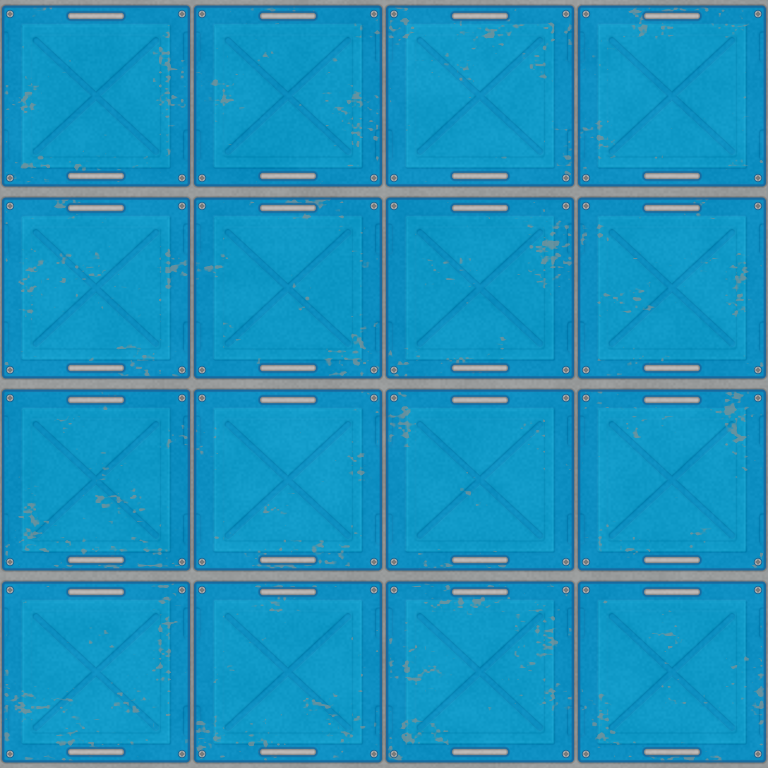
Reproduce this pattern procedurally as a WebGL 1 fragment shader.

```glsl
precision highp float;
// Worn blue plastic crate panels with crossed ribs, slots and screws, in a grey frame.
uniform vec2 u_resolution;

#define REPEATS 4.0
#define CELL 192.0                 // length units across one repeat
#define PANEL vec2(94.0, 90.5)     // half sizes, in cell units
#define PLATE vec2(74.5, 72.0)
#define INSET vec2(64.5, 61.0)
#define RIB_END vec2(60.0, 55.5)
#define BLUE vec3(0.06, 0.60, 0.78)
#define RIM_BLUE vec3(0.05, 0.56, 0.76)
#define DARK_BLUE vec3(0.10, 0.40, 0.61)
#define GREY vec3(0.60, 0.61, 0.61)
#define PALE vec3(0.74, 0.72, 0.71)
#define WEAR 0.84                  // lower wears more

float hash(vec2 p) {
  vec3 h = fract(p.xyx * 0.1031);
  h += dot(h, h.yzx + 33.33);
  return fract((h.x + h.y) * h.z);
}

// Value noise that wraps over the canvas; freq holds whole numbers.
float noise(vec2 uv, vec2 freq) {
  vec2 p = uv * freq;
  vec2 i = floor(p);
  vec2 f = fract(p);
  f = f * f * (3.0 - 2.0 * f);
  vec2 a = mod(i, freq);
  vec2 b = mod(i + 1.0, freq);
  return mix(mix(hash(a), hash(vec2(b.x, a.y)), f.x),
             mix(hash(vec2(a.x, b.y)), hash(b), f.x), f.y);
}

float roundBox(vec2 p, vec2 halfSize, float radius) {
  vec2 q = abs(p) - halfSize + radius;
  return length(max(q, 0.0)) + min(max(q.x, q.y), 0.0) - radius;
}

float ribs(vec2 p) {
  vec2 q = abs(p);
  float t = clamp(dot(q, RIB_END) / dot(RIB_END, RIB_END), 0.0, 1.0);
  return length(q - RIB_END * t) - 3.0;
}

float notch(vec2 p) {
  return roundBox(abs(p) - vec2(94.0, 49.0), vec2(6.5, 15.0), 3.0);
}

float cover(float d, float soft) {
  return 1.0 - smoothstep(-soft, soft, d);
}

// Raised plate and inset, with ribs and notches pressed in.
float relief(vec2 p, float soft) {
  return cover(roundBox(p, PLATE, 2.0), soft)
       + 0.6 * cover(roundBox(p, INSET, 3.0), soft)
       - 0.8 * cover(ribs(p), soft)
       - 0.7 * cover(notch(p), soft);
}

void main() {
  vec2 uv = gl_FragCoord.xy / u_resolution;
  vec2 p = (fract(uv * REPEATS) - 0.5) * CELL;
  vec2 q = abs(p);
  vec2 id = floor(uv * REPEATS);
  float aa = 0.6 * REPEATS * CELL / min(u_resolution.x, u_resolution.y);

  float panel = roundBox(p, PANEL, 4.0);
  float plate = roundBox(p, PLATE, 2.0);
  float inset = roundBox(p, INSET, 3.0);
  float rib = ribs(p);
  float grain = noise(uv, vec2(320.0)) - 0.5;
  float cloud = noise(uv, vec2(28.0)) - 0.5;

  // Plastic surface, lit from above left
  vec3 col = mix(RIM_BLUE, BLUE, cover(plate, aa));
  col = mix(col, RIM_BLUE, 0.75 * cover(rib, aa));
  vec2 toLight = vec2(-0.5, 0.8);
  float slope = relief(p - toLight, aa + 0.4) - relief(p + toLight, aa + 0.4);
  col += 0.035 * slope;
  float outline = exp(-abs(plate)) + 0.5 * exp(-abs(inset)) + 1.1 * exp(-abs(rib))
                + 1.2 * exp(-abs(notch(p)));
  col -= vec3(0.012, 0.045, 0.045) * outline;
  col += vec3(0.03, 0.035, 0.03) * exp(-abs(plate + 2.0));
  col += 0.03 * grain + 0.025 * cloud + 0.015 * (hash(id + 7.0) - 0.5);

  // Scratches and chips gather along the edges
  float chips = 0.6 * noise(uv, vec2(110.0, 190.0)) + 0.4 * noise(uv, vec2(240.0, 330.0));
  float edges = max(exp(-abs(plate + 2.0) / 5.0),
                max(0.8 * exp(-abs(inset) / 4.0), 0.8 * exp(-abs(panel + 5.0) / 3.0)));
  float score = 0.6 * chips + 0.45 * noise(uv, vec2(23.0)) + 0.14 * edges;
  float worn = smoothstep(WEAR - 0.05, WEAR + 0.06, score);
  col = mix(col, vec3(0.50, 0.57, 0.58), 0.75 * worn);

  // Dark rolled border of the panel
  col = mix(col, DARK_BLUE, 0.9 * cover(-panel - 2.3, aa + 0.4));

  // Handle slots at top and bottom
  float slot = roundBox(vec2(p.x, q.y - 80.0), vec2(28.0, 3.2), 3.0);
  col = mix(col, DARK_BLUE, 0.85 * cover(slot - 1.8, aa + 0.5));
  vec3 slotGrey = mix(GREY * 0.85, PALE, smoothstep(0.0, 2.5, -slot));
  col = mix(col, slotGrey + 0.03 * grain, cover(slot, aa));

  // Corner screws with a cross recess
  vec2 s = q - vec2(86.0, 82.0);
  float screw = length(s) - 3.3;
  float recess = max(min(abs(s.x), abs(s.y)) - 0.6, length(s) - 2.3);
  col = mix(col, DARK_BLUE * 0.9, 0.8 * cover(screw - 0.9, aa));
  col = mix(col, GREY * 1.08, cover(screw, aa));
  col = mix(col, GREY * 0.5, 0.8 * cover(recess, aa));

  // Grey frame, shaded beside each panel
  vec3 frame = mix(GREY * 0.78, GREY, smoothstep(0.0, 2.4, panel));
  frame += 0.04 * grain + 0.03 * cloud;
  col = mix(frame, col, cover(panel, aa));

  gl_FragColor = vec4(clamp(col, 0.0, 1.0), 1.0);
}
```
